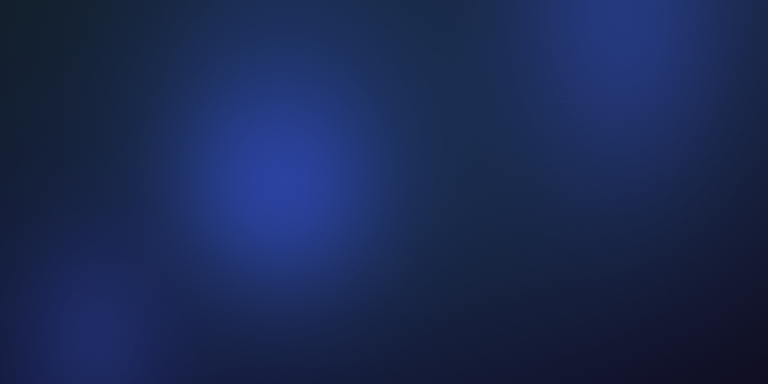
Reproduce this background procedurally as a Shadertoy shader.

```glsl
const vec3 TOP_LEFT     = vec3(0.068, 0.110, 0.140);
const vec3 TOP_RIGHT    = vec3(0.095, 0.140, 0.250);
const vec3 BOTTOM_LEFT  = vec3(0.075, 0.090, 0.230);
const vec3 BOTTOM_RIGHT = vec3(0.055, 0.040, 0.115);

const vec3 HAZE_COLOR   = vec3(0.100, 0.180, 0.300);
const vec3 CORE_COLOR   = vec3(0.175, 0.265, 0.645);
const vec3 PLUME_COLOR  = vec3(0.130, 0.220, 0.460);
const vec3 CORNER_COLOR = vec3(0.125, 0.180, 0.430);
const vec3 UPPER_COLOR  = vec3(0.150, 0.230, 0.520);

// Positions and spreads are in canvas heights
const vec2 HAZE_POS   = vec2(1.02, 0.66), HAZE_SPREAD   = vec2(0.62, 0.46);
const vec2 CORE_POS   = vec2(0.73, 0.52), CORE_SPREAD   = vec2(0.17, 0.18);
const vec2 PLUME_POS  = vec2(0.73, 0.66), PLUME_SPREAD  = vec2(0.23, 0.34);
const vec2 CORNER_POS = vec2(0.25, 0.13), CORNER_SPREAD = vec2(0.15, 0.20);
const vec2 UPPER_POS  = vec2(1.62, 0.97), UPPER_SPREAD  = vec2(0.20, 0.32);

const float SEAM_HEIGHT   = 0.737;
const float SEAM_WIDTH    = 0.0025;
const float SEAM_STRENGTH = 0.012;
const float GRAIN         = 0.004;

float glow(vec2 p, vec2 center, vec2 spread) {
    vec2 d = (p - center) / spread;
    return exp(-0.5 * dot(d, d));
}

float hash(vec2 p) {
    return fract(sin(dot(p, vec2(12.99, 78.23))) * 43758.5);
}

void mainImage(out vec4 fragColor, in vec2 fragCoord) {
    vec2 uv = fragCoord / iResolution.xy;
    // Two units wide, one unit high at any size
    vec2 p = uv * vec2(2.0, 1.0);

    // Dark backdrop blended between the corners
    vec3 color = mix(mix(BOTTOM_LEFT, BOTTOM_RIGHT, uv.x),
                     mix(TOP_LEFT, TOP_RIGHT, uv.x), uv.y);
    color = mix(color, HAZE_COLOR, 0.85 * glow(p, HAZE_POS, HAZE_SPREAD));

    // Soft blue lights
    color = mix(color, PLUME_COLOR, 0.65 * glow(p, PLUME_POS, PLUME_SPREAD));
    color = mix(color, CORNER_COLOR, 0.85 * glow(p, CORNER_POS, CORNER_SPREAD));
    color = mix(color, UPPER_COLOR, 0.92 * glow(p, UPPER_POS, UPPER_SPREAD));
    color = mix(color, CORE_COLOR, 0.92 * glow(p, CORE_POS, CORE_SPREAD));

    // Faint seam under the upper light
    float seam = 1.0 - smoothstep(0.0, SEAM_WIDTH, abs(p.y - SEAM_HEIGHT));
    seam *= smoothstep(1.34, 1.48, p.x) * (1.0 - smoothstep(1.74, 1.88, p.x));
    color += SEAM_STRENGTH * seam;

    // Fine grain hides banding
    color += GRAIN * (hash(floor(p * 256.0)) - 0.5);

    fragColor = vec4(color, 1.0);
}
```
